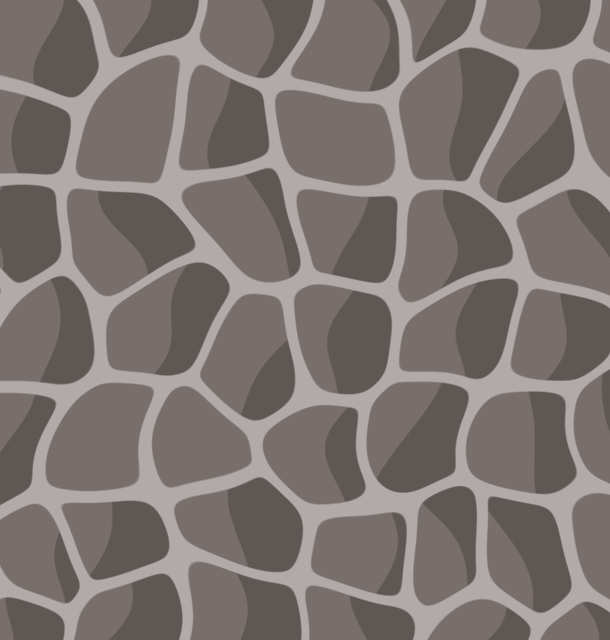
This pattern is drawn by a WebGL 2 fragment shader. Its source:

```glsl
#version 300 es
precision highp float;
// Draws a flat-shaded wall of rounded, irregular stones set in pale mortar.

uniform vec2 u_resolution;
out vec4 fragColor;

const vec3 MORTAR = vec3(0.69, 0.67, 0.66);
const vec3 STONE = vec3(0.47, 0.43, 0.42);
const vec3 SHADE = vec3(0.37, 0.34, 0.33);
const float STONES_PER_HEIGHT = 6.1;
const float JITTER = 0.66;

vec2 hash2(vec2 cell) {
    vec2 q = vec2(dot(cell, vec2(127.1, 311.7)), dot(cell, vec2(269.5, 183.3)));
    return fract(sin(q) * 43758.545);
}

vec2 stoneSite(vec2 cell) {
    return cell + 0.5 + JITTER * (hash2(cell) - 0.5);
}

// Layered sines bow the straight cell edges.
vec2 bendSpace(vec2 p) {
    p += 0.13 * sin(p.yx * vec2(2.1, 1.8) + vec2(0.6, 2.4));
    return p + 0.035 * sin(p.yx * vec2(5.3, 4.7) + vec2(1.9, 0.3));
}

vec2 nearestCell(vec2 p) {
    vec2 base = floor(p);
    vec2 nearest = base;
    float best = 1e3;
    for (int y = -1; y <= 1; y++) {
        for (int x = -1; x <= 1; x++) {
            vec2 cell = base + vec2(x, y);
            vec2 offset = stoneSite(cell) - p;
            float d = dot(offset, offset);
            if (d < best) {
                best = d;
                nearest = cell;
            }
        }
    }
    return nearest;
}

// Smooth minimum of the distances to all cell borders; low sharpness rounds corners.
float borderDistance(vec2 p, vec2 cell, float sharpness) {
    vec2 site = stoneSite(cell);
    float sum = 0.0;
    for (int y = -2; y <= 2; y++) {
        for (int x = -2; x <= 2; x++) {
            if (x == 0 && y == 0) continue;
            vec2 other = stoneSite(cell + vec2(x, y));
            float d = dot(0.5 * (site + other) - p, normalize(other - site));
            sum += exp(-sharpness * d);
        }
    }
    return -log(sum) / sharpness;
}

// Positive on the right-hand, shaded part of a stone.
float shadeSide(vec2 local, vec2 cell) {
    vec2 shape = hash2(cell + 37.0);
    vec2 place = hash2(cell + 71.0);
    float slope = mix(-0.35, 0.6, shape.x);
    float wave = 0.1 * sin(4.5 * local.y + 6.28 * shape.y);
    float start = mix(-0.06, 0.18, place.x);
    start += step(0.88, place.y) * 2.0;
    return (local.x - start - slope * local.y - wave) / sqrt(1.1 + slope * slope);
}

float coverage(float d, float pixel) {
    return smoothstep(-pixel, pixel, d);
}

void main() {
    float pixel = STONES_PER_HEIGHT / u_resolution.y;
    vec2 p = bendSpace(gl_FragCoord.xy * pixel + vec2(3.3, 7.6));
    vec2 cell = nearestCell(p);

    // Corner sharpness drifts across the wall, so a stone mixes round and pointed corners.
    float drift = 0.5 + 0.25 * (sin(3.1 * p.x + 1.7 * p.y) + sin(3.7 * p.y - 2.3 * p.x));
    float sharpness = mix(9.0, 30.0, drift);
    float halfGap = mix(0.035, 0.06, hash2(cell + 13.0).x);

    float stone = borderDistance(p, cell, sharpness) - halfGap;
    float shade = shadeSide(p - stoneSite(cell), cell);

    vec3 color = mix(STONE, SHADE, coverage(shade, pixel));
    color = mix(MORTAR, color, coverage(stone, pixel));
    fragColor = vec4(color, 1.0);
}
```
